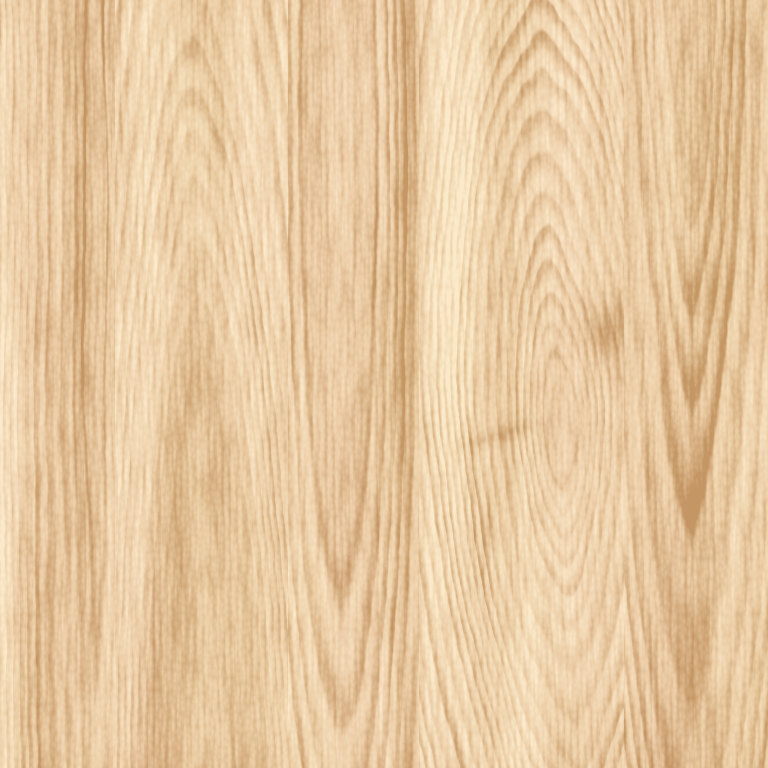
Write a three.js fragment shader that draws this texture.

```glsl
// Pale ash planks with cathedral grain, a small knot and fine vertical fibres.
varying vec2 vUv;

const vec3 PALE  = vec3(0.985, 0.915, 0.795);
const vec3 HONEY = vec3(0.920, 0.800, 0.645);
const vec3 BROWN = vec3(0.795, 0.625, 0.435);

// One plank: the growth rings are long ovals around its heart.
struct Plank {
  vec2 heart;      // centre of the ovals
  float taper;     // width of an oval relative to its height
  float power;     // low is pointed, high is blunt
  float rings;     // rings per unit of width
  float core;      // radius of the calm inner wood
  float bold;      // ring contrast
  float tone;      // base darkness
  float coreTone;  // added darkness of the inner wood
};

Plank pickPlank(float x) {
  if (x < 0.150) return Plank(vec2(0.125, 0.70), 0.030, 1.6, 80.0, 0.016, 0.80, 0.28, -0.05);
  if (x < 0.375) return Plank(vec2(0.268, 0.00), 0.130, 1.6, 92.0, 0.082, 0.80, 0.15, 0.25);
  if (x < 0.545) return Plank(vec2(0.440, 0.85), 0.086, 2.0, 62.0, 0.050, 1.20, 0.18, 0.17);
  if (x < 0.812) return Plank(vec2(0.728, 0.46), 0.240, 1.6, 92.0, 0.024, 0.95, 0.15, 0.15);
  return Plank(vec2(0.895, 1.12), 0.100, 1.6, 68.0, 0.034, 1.05, 0.27, 0.08);
}

float hash1(float n) {
  return fract(sin(n * 12.9898) * 43758.5);
}

vec2 hash2(vec2 p) {
  vec2 q = vec2(dot(p, vec2(127.1, 311.7)), dot(p, vec2(269.5, 183.3)));
  return fract(sin(q) * 43758.5);
}

// Layered sines, about -1 to 1.
float waves(vec2 p) {
  float sum = 0.0;
  float amp = 0.5;
  for (int i = 0; i < 4; i++) {
    sum += amp * sin(p.x + 1.6 * sin(p.y + float(i)));
    p = mat2(0.8, 0.6, -0.6, 0.8) * p * 1.8 + 2.3;
    amp *= 0.55;
  }
  return sum;
}

// Cellular noise: distance to the nearest scattered point.
float cells(vec2 p) {
  vec2 cell = floor(p);
  float nearest = 2.0;
  for (int j = -1; j <= 1; j++) {
    for (int i = -1; i <= 1; i++) {
      vec2 c = cell + vec2(float(i), float(j));
      nearest = min(nearest, distance(p, c + hash2(c)));
    }
  }
  return nearest;
}

// Oval radius around the heart of a plank.
float ovalRadius(vec2 p, vec2 heart, float taper, float power) {
  vec2 d = abs(p - heart) * vec2(1.0, taper) + 0.0005;
  return pow(pow(d.x, power) + pow(d.y, power), 1.0 / power);
}

// Growth ring: slow darkening, then a crisp edge.
float ringLine(float phase) {
  float t = fract(phase);
  float line = smoothstep(0.2, 0.75, t) * (1.0 - smoothstep(0.80, 1.0, t));
  return line * mix(0.4, 1.0, hash1(floor(phase)));
}

// Soft round or stretched spot.
float spot(vec2 p, vec2 centre, vec2 size) {
  vec2 d = (p - centre) / size;
  return exp(-dot(d, d));
}

float plankTone(vec2 p, Plank plank) {
  // Bend the grain gently, with a lean in the wider ovals.
  vec2 q = p;
  q.x += 0.0040 * waves(vec2(p.x * 15.0, p.y * 6.0));
  q.x += 0.0008 * waves(vec2(p.x * 60.0, p.y * 70.0));
  q.x += 0.9 * plank.taper * plank.taper * (p.y - plank.heart.y);
  q.y += 0.022 * waves(vec2(p.x * 32.0 + 4.0, p.y * 7.0));
  float radius = ovalRadius(q, plank.heart, plank.taper, plank.power);
  float phase = plank.rings * radius + 0.5 * sin(radius * 58.0 + plank.heart.y * 9.0);
  float outside = smoothstep(plank.core * 0.90, plank.core * 1.03, radius);
  float ring = ringLine(phase) * mix(0.30, 1.0, outside);
  float fade = 0.85 + 0.40 * waves(vec2(p.x * 22.0, p.y * 4.0 + 1.0));
  float rim = spot(vec2(radius), vec2(plank.core * 1.03), vec2(0.0035));
  float stain = waves(vec2(p.x * 38.0 + plank.heart.x * 90.0, p.y * 3.0 + 2.0));
  return plank.tone + plank.coreTone * (1.0 - outside) + 0.24 * rim * plank.bold
    + 0.50 * plank.bold * fade * ring + 0.15 * stain + 0.14 * ringLine(q.x * 108.0);
}

void main() {
  vec2 p = vUv;
  float tone = plankTone(p, pickPlank(p.x));

  // Warm bands, pale strips and the shadow beside the knot.
  tone += 0.32 * spot(p, vec2(0.530, 0.50), vec2(0.016, 1.40));
  tone += 0.18 * spot(p, vec2(0.115, 0.60), vec2(0.018, 0.70));
  tone += 0.18 * spot(p, vec2(0.900, 0.10), vec2(0.040, 0.35));
  tone += 0.42 * spot(p, vec2(0.800, 0.57), vec2(0.045, 0.040)) * step(p.x, 0.812);
  tone += 0.24 * spot(p, vec2(0.655, 0.435 + 0.3 * (p.x - 0.655)), vec2(0.05, 0.010));
  tone -= 0.20 * spot(p, vec2(0.590, 0.50), vec2(0.035, 1.50));
  tone -= 0.30 * spot(p, vec2(0.000, 0.30), vec2(0.025, 0.70));

  // Fibres, streaks and fine mottling.
  tone += 0.30 * (cells(vec2(p.x * 165.0, p.y * 16.0)) - 0.40);
  tone += 0.20 * (cells(vec2(p.x * 60.0, p.y * 5.0)) - 0.40);
  tone += 0.18 * (cells(p * vec2(170.0, 110.0)) - 0.40);

  // Spread the tone over the colour ramp, with a faint blush.
  tone = clamp(0.52 + 1.1 * (tone - 0.40), 0.0, 1.1);
  vec3 wood = mix(PALE, HONEY, min(tone * 2.0, 1.0));
  wood = mix(wood, BROWN, max(tone * 2.0 - 1.0, 0.0));
  wood += vec3(0.002, -0.002, 0.006) * waves(vec2(p.x * 18.0 + 5.0, p.y * 2.5));
  gl_FragColor = vec4(wood, 1.0);
}
```
